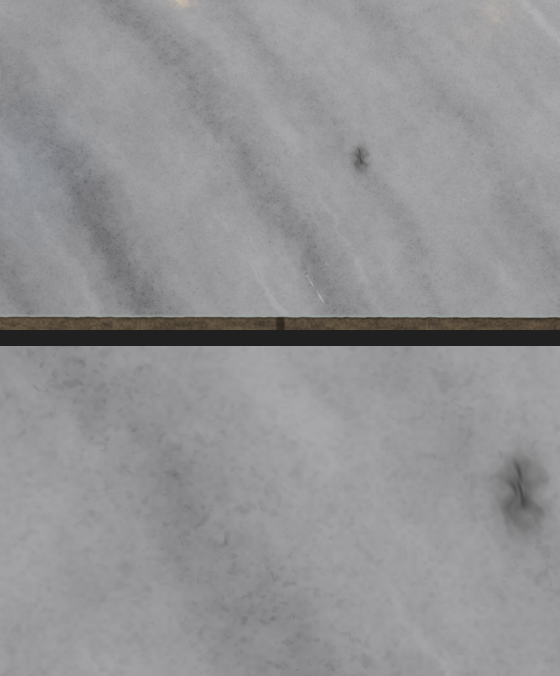
Top: the whole. Bottom: its middle third, enlarged.
Write a WebGL 1 fragment shader that draws this texture.

```glsl
precision highp float;
uniform vec2 u_resolution;

const vec3 PALE_STONE = vec3(0.655, 0.655, 0.662);
const vec3 DARK_STONE = vec3(0.425, 0.422, 0.430);
const vec3 SPOT_GRAY = vec3(0.29, 0.285, 0.285);
const vec3 EDGE_TINT = vec3(0.62, 0.66, 0.645);
const vec3 WARM_GLOW = vec3(0.82, 0.75, 0.68);
const vec3 FLOOR_LIGHT = vec3(0.40, 0.34, 0.27);
const vec3 FLOOR_DARK = vec3(0.25, 0.22, 0.18);

float hash(vec2 p) {
  vec3 q = fract(vec3(p.xyx) * 0.1031);
  q += dot(q, q.yzx + 33.33);
  return fract((q.x + q.y) * q.z);
}

float noise(vec2 p) {
  vec2 i = floor(p), f = fract(p);
  f = f * f * (3.0 - 2.0 * f);
  return mix(mix(hash(i), hash(i + vec2(1, 0)), f.x),
             mix(hash(i + vec2(0, 1)), hash(i + vec2(1, 1)), f.x), f.y);
}

float fbm(vec2 p) {
  float sum = 0.0, amp = 0.5;
  for (int i = 0; i < 5; i++) {
    sum += amp * noise(p);
    p = mat2(1.6, 1.2, -1.2, 1.6) * p + 17.3;
    amp *= 0.5;
  }
  return sum;
}

// Soft irregular crystals, one per cell, with random size and strength
float flecks(vec2 p) {
  p += 0.7 * vec2(noise(p * 1.9), noise(p * 1.9 + 57.0));
  vec2 cell = floor(p);
  float ink = 0.0;
  for (int y = -1; y <= 1; y++) {
    for (int x = -1; x <= 1; x++) {
      vec2 c = cell + vec2(x, y);
      vec2 center = c + vec2(hash(c + 3.1), hash(c + 41.7));
      float radius = mix(0.3, 0.75, hash(c + 77.3));
      float strength = hash(c + 119.9);
      float d = length((p - center) * vec2(1.0, 1.2));
      ink = max(ink, strength * strength * smoothstep(radius, radius * 0.2, d));
    }
  }
  return ink;
}

float bell(float x, float center, float width) {
  float t = (x - center) / width;
  return exp(-t * t);
}

float glow(vec2 p, vec2 center, vec2 size) {
  vec2 q = (p - center) / size;
  return exp(-dot(q, q));
}

float scratch(vec2 p, vec2 a, vec2 b, float width) {
  vec2 ab = b - a;
  float t = clamp(dot(p - a, ab) / dot(ab, ab), 0.0, 1.0);
  return smoothstep(width, 0.0, length(p - a - ab * t));
}

vec3 marble(vec2 p, float px) {
  // Coordinate across the curved diagonal bedding
  float across = p.x + 0.45 * p.y + 0.25 * p.y * p.y;
  float s = across + 0.09 * (fbm(p * 6.0) - 0.48) + 0.05 * (fbm(p * 24.0) - 0.48);

  // Dark bands, fading along their length
  float bands = 0.55 * bell(s, 0.13, 0.05)
    + bell(s, 0.49, 0.085) * mix(0.95, 0.5, smoothstep(0.3, 0.85, p.y))
    + 0.75 * bell(s, 1.06, 0.075)
    + 0.36 * bell(s, 1.38, 0.06)
    + 0.38 * bell(s, 1.80, 0.07);
  float streaks = fbm(vec2(s * 17.0, p.y * 5.0)) - 0.48;
  float clouds = fbm(p * 9.0 + 9.0) - 0.48;
  float mottle = fbm(p * 38.0 + 5.0) - 0.48;
  float shade = 0.13 + 0.52 * bands + 0.28 * streaks + 0.22 * clouds;
  shade += 0.13 * smoothstep(0.9, 0.0, p.x) + 0.08 * smoothstep(0.7, 0.1, p.y);

  // Crystalline grain, strongest inside the bands
  float grain = 0.3 + 0.5 * clamp(bands, 0.0, 1.0);
  float crystals = 0.32 * flecks(p * 66.0) + 0.28 * flecks(p * 115.0 + 31.0) - 0.11;
  shade += grain * (crystals + 0.5 * mottle);
  shade += 0.10 * (noise(p * 190.0) - 0.5);

  // Broken pale veins along the bedding
  float veins = bell(s, 0.87, 0.014) * smoothstep(0.65, 0.45, p.y)
    + 0.8 * bell(s, 1.19, 0.018) * smoothstep(0.5, 0.3, p.y)
    + 0.5 * bell(s, 0.33, 0.025);
  shade -= 0.24 * veins * smoothstep(0.35, 0.65, fbm(vec2(s * 30.0, p.y * 12.0)));
  vec3 color = mix(PALE_STONE, DARK_STONE, clamp(shade, 0.0, 1.0));
  color += vec3(-0.012, 0.0, 0.015) * glow(p, vec2(0.08, 0.48), vec2(0.18, 0.2));

  // Dark knot with light fibres
  vec2 k = p - vec2(1.092, 0.52);
  k += 0.012 * (vec2(noise(p * 60.0), noise(p * 60.0 + 9.0)) - 0.5);
  float knot = min(1.0, 1.3 * glow(k, vec2(0.0), vec2(0.019, 0.033)));
  float fibres = noise(vec2(k.x * 190.0 + k.y * 60.0, k.y * 60.0));
  color = mix(color, SPOT_GRAY, knot * (1.0 - 0.5 * fibres));

  // Reflections and fine scratches
  float sparkle = 0.3 + 0.9 * noise(p * 110.0);
  float warm = glow(p, vec2(0.555, 1.0), vec2(0.035, 0.02))
    + 0.28 * glow(p, vec2(1.50, 0.97), vec2(0.05, 0.06))
    + 0.15 * glow(p, vec2(1.41, 0.90), vec2(0.05, 0.025));
  color = mix(color, WARM_GLOW, clamp(warm * sparkle, 0.0, 1.0));
  color += 0.045 * bell(across, 2.28, 0.022) * smoothstep(0.75, 0.95, p.y);
  float width = 0.0015 + px;
  float marks = scratch(p, vec2(0.93, 0.165), vec2(0.98, 0.085), width)
    + 0.4 * scratch(p, vec2(0.955, 0.24), vec2(1.005, 0.185), width)
    + 0.5 * scratch(p, vec2(0.33, 0.14), vec2(0.35, 0.11), width);
  return color + 0.16 * marks * noise(p * 70.0);
}

vec3 floorTile(vec2 p, float px) {
  float mottle = fbm(p * vec2(28.0, 60.0)) + 0.5 * (noise(p * 160.0) - 0.5);
  vec3 color = mix(FLOOR_DARK, FLOOR_LIGHT, clamp(mottle * 1.2, 0.0, 1.0));
  float seam = smoothstep(0.014 + px, 0.008, abs(p.x - 0.85));
  return color * (1.0 - 0.4 * seam);
}

void main() {
  vec2 p = gl_FragCoord.xy / u_resolution.y;
  float px = 1.0 / u_resolution.y;
  float edge = 0.0395 - 0.001 * p.x + 0.002 * (noise(vec2(p.x * 60.0, 4.0)) - 0.5);
  float above = p.y - edge;

  // Slab, its polished rim, and the shadowed floor below
  vec3 slab = mix(marble(p, px), EDGE_TINT, 0.7 * smoothstep(0.012, 0.0, above));
  vec3 ground = floorTile(p, px) * mix(0.72, 1.0, smoothstep(0.0, -0.01, above));
  gl_FragColor = vec4(mix(ground, slab, smoothstep(-px, px, above)), 1.0);
}
```
